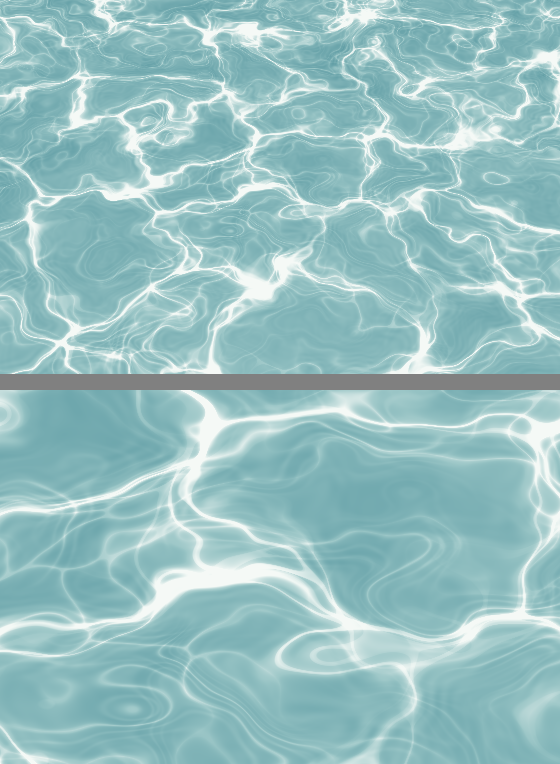
Top, the full canvas; bottom, a detail of the centre.
Reproduce this texture procedurally as a WebGL 1 fragment shader.

```glsl
precision highp float;
uniform vec2 u_resolution;

const vec3 DEEP = vec3(0.375, 0.615, 0.645);
const vec3 MID = vec3(0.600, 0.772, 0.775);
const vec3 GLINT = vec3(0.960, 0.978, 0.965);
const vec2 CELLS = vec2(3.1, 3.5);     // cells per canvas height at the near edge
const vec2 RECEDE = vec2(0.30, 0.60);  // how fast cells shrink with distance
const float JITTER = 0.95;
const float ROUNDNESS = 30.0;
const float SPLIT = 0.30;              // how far the strands drift apart
const float LINE_WIDTH = 0.016;
const float BASE_LIGHT = 0.22;
const float LINE_LIGHT = 0.58;
const float HALO_LIGHT = 0.13;
const float RIBBON_LIGHT = 0.24;
const float RIPPLE_LIGHT = 0.05;
const float FINE_LIGHT = 0.34;
const float FILAMENT_LIGHT = 0.24;
const float PLEAT_LIGHT = 0.15;
const int STRANDS = 4;

vec2 hash2(vec2 p) {
  vec3 a = fract(p.xyx * vec3(0.1031, 0.1030, 0.0973));
  a += dot(a, a.yzx + 33.33);
  return fract((a.xx + a.yz) * a.zy);
}

float corner(vec2 cell, vec2 offset) {
  return dot(hash2(cell) * 2.0 - 1.0, offset);
}

// Gradient noise, roughly -0.7 to 0.7
float noise(vec2 p) {
  vec2 i = floor(p), f = p - i;
  vec2 u = f * f * f * (f * (f * 6.0 - 15.0) + 10.0);
  vec2 e = vec2(1.0, 0.0);
  return mix(mix(corner(i, f), corner(i + e, f - e), u.x),
             mix(corner(i + e.yx, f - e.yx), corner(i + e.xx, f - e.xx), u.x), u.y);
}

vec2 noise2(vec2 p) {
  return vec2(noise(p), noise(p.yx + vec2(37.2, 91.7)));
}

// Rounded distance to the nearest cell wall
float wallDistance(vec2 p) {
  vec2 i = floor(p), f = p - i;
  vec2 nearCell = vec2(0.0), nearest = vec2(9.0);
  for (int y = -1; y <= 1; y++) {
    for (int x = -1; x <= 1; x++) {
      vec2 g = vec2(float(x), float(y));
      vec2 r = g + 0.5 + JITTER * (hash2(i + g) - 0.5) - f;
      if (dot(r, r) < dot(nearest, nearest)) { nearest = r; nearCell = g; }
    }
  }
  float sum = 0.0;
  for (int y = -2; y <= 2; y++) {
    for (int x = -2; x <= 2; x++) {
      vec2 g = nearCell + vec2(float(x), float(y));
      vec2 r = g + 0.5 + JITTER * (hash2(i + g) - 0.5) - f;
      vec2 gap = r - nearest;
      if (dot(gap, gap) > 0.0001) {
        sum += exp(-ROUNDNESS * dot(0.5 * (r + nearest), normalize(gap)));
      }
    }
  }
  return max(-log(sum) / ROUNDNESS, 0.0);
}

vec3 waterColor(float light) {
  vec3 c = mix(DEEP, MID, clamp(light * 2.0, 0.0, 1.0));
  return mix(c, GLINT, smoothstep(0.40, 1.15, light));
}

void main() {
  vec2 p = gl_FragCoord.xy / u_resolution.y;
  float far = p.y;
  vec2 q = vec2(p.x - 0.75, p.y) * CELLS * (1.0 + RECEDE * far) + 20.0;

  // Bending of the surface, in three sizes
  vec2 bend = 0.75 * noise2(q * 0.8) + 0.42 * noise2(q * 1.9 + 5.0);
  bend += (0.10 + 0.10 * far) * noise2(q * 4.6 + 11.0);
  vec2 s = q + bend;

  // Soft body of the water, streaked by distance
  vec2 streak = q * vec2(0.9, 2.0) + bend * 1.5;
  float light = BASE_LIGHT - 0.07 * far + 0.22 * noise(q * 0.7 + bend + 3.0);
  light += (0.14 + 0.10 * far) * noise(streak + 8.0);
  light += (0.07 + 0.12 * far) * noise(streak * 2.4 + bend * 2.0);

  // Main web: strands that part, fade and meet again
  float weight = 1.0;
  for (int n = 0; n < STRANDS; n++) {
    float k = float(n);
    vec2 drift = k * SPLIT * noise2(q * 1.4 + k * 3.7);
    float d = wallDistance(s + drift);
    float swell = noise(s * 1.7 + k * 7.3 + 2.0);
    float power = 0.15 + 0.85 * smoothstep(-0.3, 0.3, noise(q * 1.2 + k * 23.0));
    float width = LINE_WIDTH * (1.0 + 1.6 * smoothstep(-0.1, 0.5, swell) + 0.5 * far);
    float ribbon = 0.008 + 0.13 * smoothstep(0.10, 0.55, swell);
    float ripple = cos(d * 75.0 + 9.0 * noise(s * 1.2 + k)) * exp(-d * 5.0);
    light += weight * power * (LINE_LIGHT * exp(-d / width) + HALO_LIGHT * exp(-d * 6.0));
    light += weight * power * RIBBON_LIGHT * smoothstep(ribbon, ribbon * 0.6, d);
    light += weight * RIPPLE_LIGHT * ripple;
    weight *= 0.70;
  }

  // Finer web, denser in the distance
  float fine = wallDistance(q * vec2(1.4, 2.0) + bend * 2.6 + 41.0);
  float fineMask = smoothstep(-0.2, 0.4, noise(q * 0.9 + 31.0) + 0.25 * far - 0.05);
  light += FINE_LIGHT * fineMask * (exp(-fine / 0.035) + 0.2 * exp(-fine * 5.0));

  // Thin stray filaments, and pleats running beside them
  for (int n = 0; n < 3; n++) {
    float k = float(n);
    float level = noise(q * vec2(0.8, 1.3) + bend * (1.6 + 0.5 * k) + k * 19.0) - 0.05 * k;
    float mask = smoothstep(-0.1, 0.4, noise(q * 1.2 + k * 29.0 + 6.0) + 0.15 * far);
    float pleat = 0.5 + 0.5 * cos(level * 65.0);
    light += FILAMENT_LIGHT * mask * exp(-abs(level) / 0.022);
    light += PLEAT_LIGHT * mask * (pleat * pleat * pleat - 0.2) * exp(-abs(level) * 4.0);
  }

  gl_FragColor = vec4(waterColor(light), 1.0);
}
```
